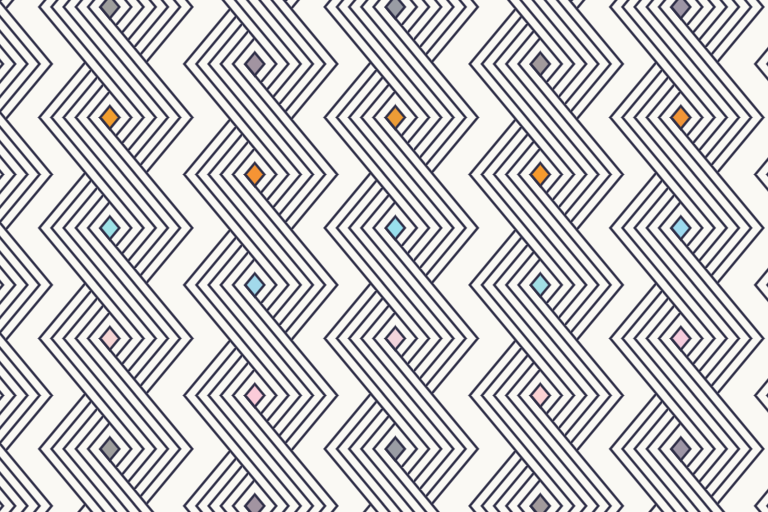
This pattern is drawn by a WebGL 1 fragment shader. Its source:

```glsl
precision mediump float;
// Columns of nested chevrons that interlock into folded zigzag ribbons, with a
// small coloured diamond at each fold. Two staggered column families are looped;
// each cell is drawn from diagonal distances. One unit is the pitch of a row.

uniform vec2 u_resolution;

const float LEAN = 0.8326;     // sideways run of a diagonal per unit of height
const float NORMAL = 0.7685;   // turns sideways distance into perpendicular
const float INNER = 0.14;      // tip of the innermost chevron
const float GAP = 0.1104;      // spacing between chevron tips

float stroke(float d, float px) {
  return 1.0 - smoothstep(0.011 - 0.9 * px, 0.011 + 0.9 * px, abs(d));
}

// Distance to the nearest of the parallel lines numbered first to 5
float lines(float t, float first) {
  float k = clamp(floor((t - INNER) / GAP + 0.5), first, 5.0);
  return abs(t - INNER - k * GAP) * NORMAL;
}

// Ribbon lines run uncut; the opposite arms stop at the ribbon's inner edge
float ribbonDistance(vec2 q) {
  float first = q.y < 0.0 ? 1.0 : 0.0;
  if (q.y < 0.0) q = -q;
  float ribbon = LEAN * q.y - q.x;
  float arm = LEAN * q.y + q.x;
  float d = lines(ribbon, 0.0);
  if (ribbon < INNER) d = min(d, lines(arm, first));
  return d;
}

// Grey, orange, blue and pink in turn, with a faint shift from column to column
vec3 gemColor(vec2 id) {
  float n = mod(id.y, 4.0);
  vec3 c = vec3(0.62, 0.60, 0.63);
  if (n > 0.5) c = vec3(0.95, 0.60, 0.20);
  if (n > 1.5) c = vec3(0.62, 0.87, 0.92);
  if (n > 2.5) c = vec3(0.97, 0.82, 0.85);
  return c + 0.02 * sin(id.x * 2.4 + vec3(0.0, 2.0, 4.0));
}

void main() {
  float px = 4.634 / u_resolution.y;
  // Rows are counted downwards from the top edge
  vec2 p = vec2(gl_FragCoord.x, u_resolution.y - gl_FragCoord.y) * px;
  vec3 color = vec3(0.982, 0.976, 0.957);
  vec3 ink = vec3(0.18, 0.18, 0.28);

  for (int i = 0; i < 2; i++) {
    float family = float(i);
    vec2 q = p - vec2(1.048, 0.063) - family * vec2(1.312, 0.516);
    vec2 pitch = vec2(2.584, 1.0);
    vec2 id = floor(q / pitch + 0.5);
    q -= id * pitch;

    color = mix(color, ink, stroke(ribbonDistance(q), px));

    // Diamond at the fold
    float gem = (abs(q.x + 0.054) + LEAN * abs(q.y) - 0.086) * NORMAL;
    vec3 fill = gemColor(vec2(id.x * 2.0 + family, id.y));
    color = mix(color, fill, 1.0 - smoothstep(-px, px, gem));
    color = mix(color, ink, stroke(gem, px));
  }
  gl_FragColor = vec4(color, 1.0);
}
```
